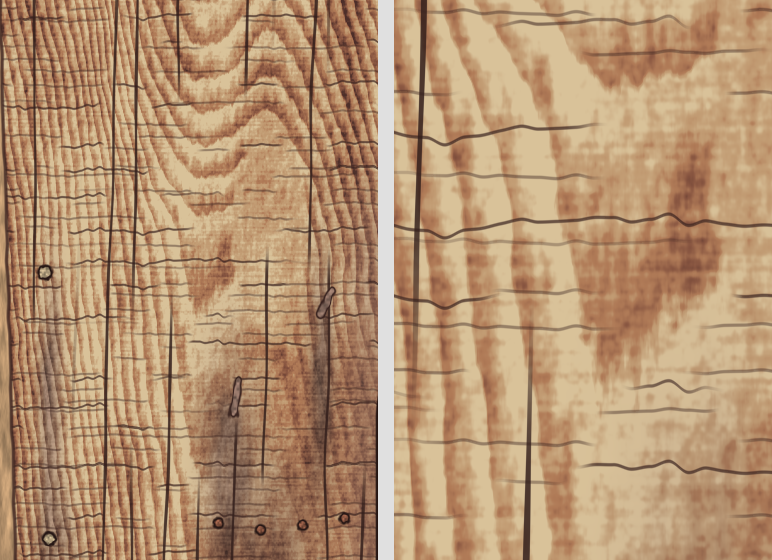
Left: the whole. Right: its middle third, enlarged.
Reproduce this texture procedurally as a WebGL 1 fragment shader.

```glsl
precision highp float;
// Weathered sawn plank: arched growth rings, cracks, saw marks, stains and nails.
uniform vec2 u_resolution;

const vec3 DARK = vec3(0.30, 0.18, 0.16);
const vec3 BROWN = vec3(0.53, 0.33, 0.25);
const vec3 ORANGE = vec3(0.69, 0.48, 0.34);
const vec3 TAN = vec3(0.76, 0.61, 0.45);
const vec3 CREAM = vec3(0.85, 0.76, 0.60);
const vec3 GREY = vec3(0.54, 0.43, 0.38);

float hash(vec2 p) {
  return fract(sin(dot(p, vec2(127.1, 311.7))) * 43758.5);
}

float noise(vec2 p) {
  vec2 i = floor(p), f = fract(p);
  f = f * f * (3.0 - 2.0 * f);
  return mix(mix(hash(i), hash(i + vec2(1, 0)), f.x),
             mix(hash(i + vec2(0, 1)), hash(i + vec2(1, 1)), f.x), f.y);
}

float fbm(vec2 p) {
  float sum = 0.0, gain = 0.53;
  for (int i = 0; i < 4; i++) {
    sum += gain * noise(p);
    p = p * 2.03 + 17.3;
    gain *= 0.5;
  }
  return sum;
}

float softRamp(float x) { return 0.5 * (x + sqrt(x * x + 0.0006)); }

// Growth field: steep flanks on both sides of an arch, straighter lower down
float growth(vec2 p) {
  p += 0.022 * (vec2(fbm(p * vec2(10.0, 7.0)), fbm(p * vec2(15.0, 9.0) + 7.0)) - 0.5);
  float d = (p.x - 0.49) / 0.075;
  float hill = 0.24 * exp(-d * d);
  float flank = 4.2 * softRamp(0.345 - p.x) - 3.0 * softRamp(p.x - 0.57);
  float rise = 0.3 * p.y + 0.7 * softRamp(p.y - 0.6);
  return rise - hill - flank + 0.3 * noise(p * vec2(8.0, 2.0));
}

// Soft elliptical spot
float spot(vec2 p, vec2 centre, vec2 size) {
  vec2 d = (p - centre) / size;
  return exp(-dot(d, d));
}

float segment(vec2 p, vec2 a, vec2 b) {
  vec2 d = b - a;
  return length(p - a - d * clamp(dot(p - a, d) / dot(d, d), 0.0, 1.0));
}

vec3 woodRamp(float t) {
  vec3 c = mix(DARK, BROWN, smoothstep(0.0, 0.24, t));
  c = mix(c, ORANGE, smoothstep(0.2, 0.45, t));
  c = mix(c, TAN, smoothstep(0.43, 0.62, t));
  return mix(c, CREAM, smoothstep(0.6, 0.88, t));
}

// Thin long splits, leaning slightly to the right
float cracks(vec2 p, float px) {
  float sum = 0.0;
  for (int i = 0; i < 11; i++) {
    float k = float(i), r = hash(vec2(k, 3.0));
    float x = 0.06 + 0.058 * k + 0.03 * r + 0.045 * (p.y - 0.5) * r;
    x += 0.008 * (noise(vec2(p.y * 6.0, k * 9.0)) - 0.5);
    float shown = smoothstep(0.32, 0.5, noise(vec2(p.y * 3.0, k * 5.0 + 2.0)));
    float width = 0.0005 + 0.0011 * noise(vec2(p.y * 12.0, k));
    sum = max(sum, shown * (1.0 - smoothstep(width, width + 1.5 * px, abs(p.x - x))));
  }
  return sum;
}

// Broken saw marks: x is the dark line, y the pale torn lip below it
vec2 sawMarks(vec2 p, float rows, float seed, float px) {
  float y = p.y * rows + 0.25 * noise(vec2(p.x * 16.0, seed)) + 0.12 * noise(vec2(p.x * 90.0, seed));
  float row = floor(y);
  float d = (fract(y) - 0.25 - 0.5 * hash(vec2(row, seed))) / rows;
  float shown = smoothstep(0.5, 0.66, noise(vec2(p.x * 13.0, row * 7.0 + seed)));
  float line = 1.0 - smoothstep(0.0004, 0.0006 + 1.5 * px, abs(d));
  return shown * vec2(line, smoothstep(-0.009, -0.001, d) * step(d, 0.0));
}

// Round nail head, rimmed by a shadow
vec3 nail(vec3 c, vec2 p, vec2 centre, float radius, vec3 metal, float px) {
  float d = length(p - centre) + 0.003 * (noise(p * 220.0) - 0.5);
  c = mix(c, DARK * 0.5, 1.0 - smoothstep(radius, radius + 0.003 + px, d));
  vec3 face = metal * (0.7 + 0.6 * noise(p * 300.0));
  return mix(c, face, 1.0 - smoothstep(radius * 0.8 - px, radius * 0.8 + px, d));
}

// Raised grey sliver with a dark outline
vec3 sliver(vec3 c, vec2 p, vec2 a, vec2 b, float px) {
  float d = segment(p, a, b) + 0.006 * (noise(p * vec2(150.0, 70.0)) - 0.5);
  c = mix(c, DARK * 0.7, 1.0 - smoothstep(0.006, 0.008 + px, d));
  return mix(c, GREY * (0.7 + 0.6 * noise(p * 200.0)), 1.0 - smoothstep(0.003, 0.005 + px, d));
}

void main() {
  float px = 1.0 / u_resolution.y;
  vec2 p = gl_FragCoord.xy * px;
  float cloud = fbm(p * vec2(13.0, 6.0)), fibre = fbm(p * vec2(130.0, 28.0));

  // Rings around a smooth pale oval
  float ring = fract(growth(p) * 12.5 + 0.35 * (fibre - 0.5));
  float late = smoothstep(0.0, 0.75, ring) * (1.0 - smoothstep(0.86, 1.0, ring));
  float ovalEdge = length((p - vec2(0.485, 0.58)) / vec2(0.068, 0.19)) + 0.5 * (cloud - 0.5);
  float oval = 1.0 - smoothstep(0.93, 1.03, ovalEdge);
  float lowRight = smoothstep(0.32, 0.42, p.x) * (1.0 - smoothstep(0.3, 0.5, p.y));
  float ringDepth = 0.46 * (1.0 - 0.9 * oval) * (1.0 - 0.7 * lowRight);
  float tone = 0.51 + ringDepth * (late - 0.45) + 0.5 * (cloud - 0.5) + 0.14 * oval;

  // Broad light and shade
  tone += 0.16 * spot(p, vec2(0.27, 0.55), vec2(0.2, 0.45)) - 0.1 * lowRight;
  tone -= 0.3 * spot(p, vec2(0.625, 0.9), vec2(0.045, 0.3)) + 0.12 * smoothstep(0.1, 0.0, p.x);

  // Fibres, fine saw lines and torn relief
  tone += 0.26 * (fibre - 0.5) + 0.16 * (noise(p * vec2(18.0, 300.0)) - 0.5);
  tone += 0.16 * (noise(p * vec2(330.0, 260.0)) - 0.5);
  vec2 tear = p * vec2(90.0, 60.0);
  tone += 0.35 * (fbm(tear) - fbm(tear + vec2(0.35, -0.3)));
  vec2 marks = sawMarks(p, 19.0, 4.0, px) + 0.6 * sawMarks(p, 43.0, 11.0, px);
  tone += 0.12 * marks.y;
  vec3 c = woodRamp(tone);

  // Grey weather stains
  float stain = spot(p, vec2(0.09, 0.3), vec2(0.022, 0.2)) + 0.7 * spot(p, vec2(0.1, 0.02), vec2(0.04, 0.1));
  stain += spot(p, vec2(0.41, 0.17), vec2(0.045, 0.19)) + spot(p, vec2(0.575, 0.33), vec2(0.022, 0.22));
  stain += 0.6 * spot(p, vec2(0.49, 0.04), vec2(0.06, 0.13));
  stain = clamp(stain * (0.35 + 1.2 * fbm(p * vec2(50.0, 12.0))), 0.0, 1.0);
  c = mix(c, GREY * (0.3 + 1.0 * clamp(tone, 0.0, 1.0)), 0.8 * stain);
  c = mix(c, GREY * (0.75 + 0.6 * tone), 0.4 * smoothstep(0.58, 0.66, p.x) * smoothstep(0.8, 0.5, p.y));

  // Splits and marks
  c = mix(c, DARK * 0.75, 0.7 * clamp(marks.x, 0.0, 1.0));
  c = mix(c, DARK * 0.65, 0.85 * cracks(p, px));
  c = sliver(c, p, vec2(0.572, 0.44), vec2(0.593, 0.48), px);
  c = sliver(c, p, vec2(0.417, 0.26), vec2(0.425, 0.32), px);
  c = nail(c, p, vec2(0.08, 0.513), 0.012, CREAM * 0.8, px);
  c = nail(c, p, vec2(0.088, 0.038), 0.011, CREAM * 0.8, px);
  for (int i = 0; i < 4; i++) {
    float k = float(i);
    c = nail(c, p, vec2(0.39 + 0.075 * k, 0.025 + 0.06 * hash(vec2(k, 8.0))), 0.008, BROWN, px);
  }

  // Neighbouring board and dark gaps at the sides
  float left = p.x - 0.028 * (1.0 - p.y) - 0.003 * (noise(vec2(p.y * 30.0, 1.0)) - 0.5);
  c = mix(TAN * (0.65 + 0.6 * fibre), c, smoothstep(-px, px, left));
  c = mix(c, DARK * 0.8, 0.8 * (1.0 - smoothstep(0.001, 0.003 + px, abs(left))));
  float right = p.x - 0.671 - 0.03 * smoothstep(0.25, 0.45, p.y);
  c = mix(c, DARK * 0.5, smoothstep(-px, px, right));
  gl_FragColor = vec4(c, 1.0);
}
```
